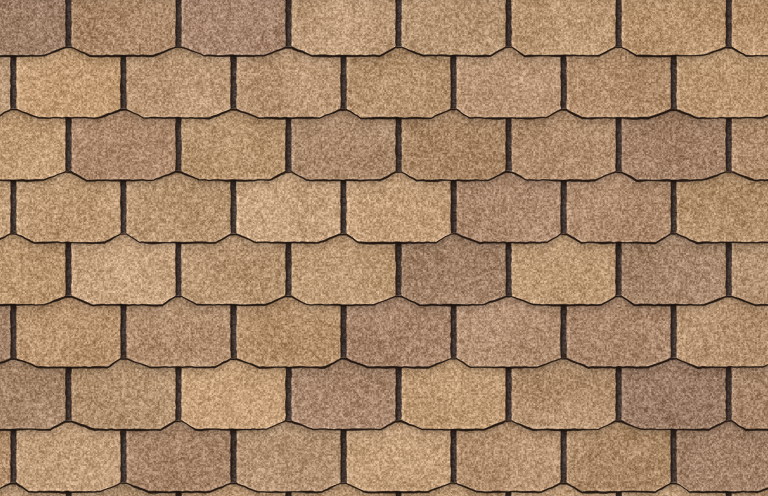
A Shadertoy shader for this texture:

```glsl
// Asphalt roof shingles: staggered courses of tabs with clipped lower corners.
// Three overlapping courses are painted from lowest to highest; each one casts
// a shadow, covers what lies beneath it and is then cut by its dark slots.

const float COURSES = 7.96;      // courses over the canvas height
const float TAB_WIDTH = 1.766;   // in units of course height
const float SLOT_HALF = 0.048;
const float NOTCH_HEIGHT = 0.135;
const vec2 ORIGIN = vec2(0.215, 0.08);

const vec3 TAN = vec3(0.735, 0.605, 0.475);
const vec3 GOLD = vec3(0.725, 0.580, 0.425);
const vec3 UMBER = vec3(0.615, 0.490, 0.405);
const vec3 SLOT = vec3(0.27, 0.22, 0.20);
const vec3 SHADOW = vec3(0.11, 0.07, 0.05);

float hash(vec2 p) {
    vec3 q = fract(vec3(p.xyx) * 0.1031);
    q += dot(q, q.yzx + 33.33);
    return fract((q.x + q.y) * q.z);
}

float noise(vec2 p) {
    vec2 i = floor(p), f = fract(p);
    f = f * f * (3.0 - 2.0 * f);
    return mix(mix(hash(i), hash(i + vec2(1, 0)), f.x),
               mix(hash(i + vec2(0, 1)), hash(i + vec2(1, 1)), f.x), f.y);
}

// Coverage of the region where d is negative
float fill(float d, float aa) {
    return 1.0 - smoothstep(-aa, aa, d);
}

// Mineral granules: fine speckle, coarser clumps and faint stains
float granules(vec2 p) {
    float fine = noise(p * 36.0) - 0.5;
    float speck = hash(floor(p * 44.0) + 71.0) - 0.5;
    float clump = noise(p * 15.0 + 40.0) - 0.5;
    float stain = noise(p * 1.7 + 9.0) - 0.5;
    return 0.20 * fine + 0.13 * speck + 0.06 * clump + 0.06 * stain;
}

// Blend of tints chosen for each tab
vec3 tabColour(vec2 id) {
    vec3 tint = mix(UMBER, TAN, smoothstep(0.0, 0.8, hash(id + 13.0)));
    tint = mix(tint, GOLD, 0.7 * hash(id + 57.0));
    return tint * (0.95 + 0.10 * hash(id + 91.0));
}

// Height of the lower edge at signed distance s from the slot centre
float lowerEdge(float s, vec2 slotId) {
    float side = s < 0.0 ? 3.0 : 7.0;
    float run = mix(0.20, 0.38, hash(slotId + side * 11.0));
    return NOTCH_HEIGHT * clamp(1.0 - (abs(s) - SLOT_HALF) / run, 0.0, 1.0);
}

// Paints one course of tabs over the colour below
vec3 paintCourse(vec3 below, vec2 p, float row, float grain, float aa) {
    float x = p.x - 0.5 * TAB_WIDTH * mod(row, 2.0);
    float v = p.y - row;
    float slotIndex = floor(x / TAB_WIDTH + 0.5);
    float s = x - slotIndex * TAB_WIDTH;
    vec2 slotId = vec2(slotIndex, row) + 20.0;
    vec2 tabId = vec2(floor(x / TAB_WIDTH), row) + 20.0;
    float rough = 0.014 * (noise(p * 14.0) - 0.5);

    // Shadow below the edge: a thin dark line and a soft falloff
    float drop = lowerEdge(s, slotId) - v + rough;
    float line = 0.030 + 0.022 * (noise(p * vec2(4.0, 1.0) + 5.0) - 0.5);
    vec3 col = below * (1.0 - 0.32 * exp(-max(drop, 0.0) * 14.0));
    col = mix(col, SHADOW, 0.92 * fill(drop - line, aa));

    // Tab surface, lighter along its lower rim and right of each slot
    vec3 tab = tabColour(tabId) + grain;
    tab += 0.05 * smoothstep(0.07, 0.0, abs(drop));
    tab += 0.06 * smoothstep(0.05, 0.0, abs(s - SLOT_HALF - 0.02));
    col = mix(col, tab, fill(drop, aa));

    // Slot, darkest along its left wall and under the course above
    float slotDist = abs(s + rough) - SLOT_HALF;
    float wall = smoothstep(0.01, -SLOT_HALF, s);
    float lid = smoothstep(0.75, 1.0, v);
    vec3 gap = mix(SLOT + 0.6 * grain, SHADOW, max(0.75 * wall, 0.6 * lid));
    return mix(col, gap, fill(max(slotDist, drop), aa));
}

void mainImage(out vec4 fragColor, in vec2 fragCoord) {
    float aa = 0.8 * COURSES / iResolution.y;
    vec2 p = fragCoord * COURSES / iResolution.y - ORIGIN;
    float row = floor(p.y);
    float grain = granules(p + 30.0);

    vec3 col = SLOT;
    for (int i = -1; i <= 1; i++) {
        col = paintCourse(col, p, row + float(i), grain, aa);
    }
    fragColor = vec4(clamp(col, 0.0, 1.0), 1.0);
}
```
